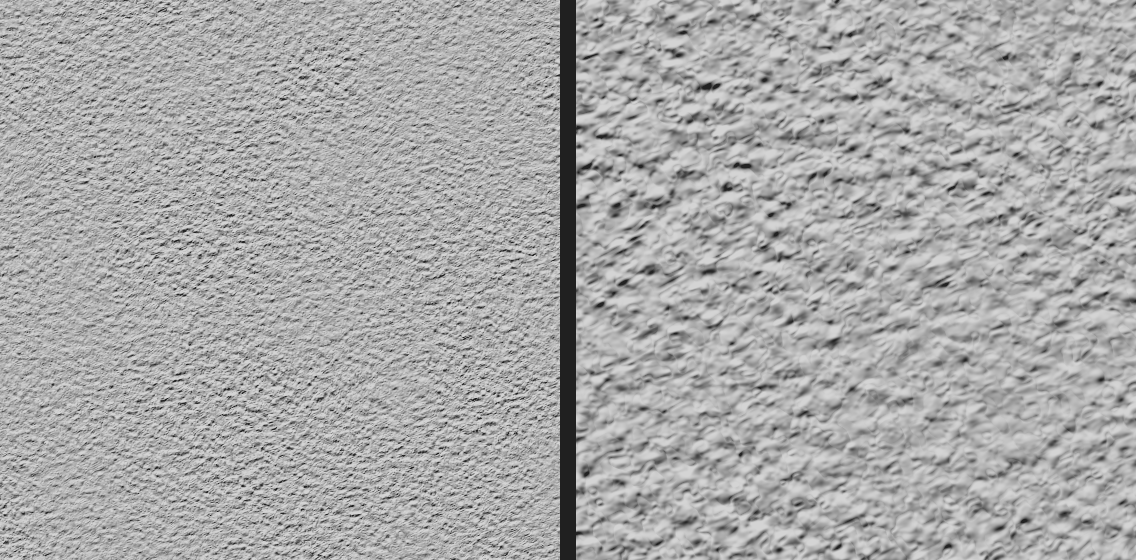
Left, the full canvas; right, a detail of the centre.
Give the GLSL for this texture, as a WebGL 1 fragment shader.

```glsl
precision highp float;
// Rough grey stucco: fine crisp bumps lit from the upper left.

uniform vec2 u_resolution;

const float STROKE_ANGLE = 0.32;              // slant of the bumps, radians
const vec2  GRAIN_FREQ = vec2(120.0, 160.0);  // bumps along and across the slant
const float OCTAVE_SCALE = 1.6;
const float OCTAVE_TURN = 0.3;                // spreads the directions of the bumps
const float LIGHT_STEP = 0.6;                 // emboss distance in grain cells
const vec3  SIZE_WEIGHTS = vec3(1.0, 0.5, 0.55);
const float RELIEF_GAIN = 3.55;               // brings the slope to unit deviation
const float WARP = 0.85;
const float PATCH_FREQ = 7.0;
const float PATCH_DEPTH = 0.5;                // variation between rough and smooth areas
const float MID_TONE = 0.69;
const float TONE_SLOPE = 0.112;
const float SHADOW_BEND = 0.022;              // deepens shadows, flattens lights

float hash(vec2 cell) {
  vec3 p = fract(vec3(cell.xyx) * vec3(0.1031, 0.1030, 0.0973));
  p += dot(p, p.yzx + 33.33);
  return fract((p.x + p.y) * p.z);
}

float noise(vec2 p) {
  vec2 cell = floor(p);
  vec2 f = fract(p);
  f = f * f * (3.0 - 2.0 * f);
  float low = mix(hash(cell), hash(cell + vec2(1.0, 0.0)), f.x);
  float high = mix(hash(cell + vec2(0.0, 1.0)), hash(cell + vec2(1.0, 1.0)), f.x);
  return mix(low, high, f.y);
}

vec2 noisePair(vec2 p) {
  return vec2(noise(p), noise(p + vec2(57.3, 113.7))) - 0.5;
}

vec2 rotate(vec2 p, float angle) {
  float c = cos(angle);
  float s = sin(angle);
  return vec2(c * p.x + s * p.y, c * p.y - s * p.x);
}

// Rounded bumps parted by sharp creases
float creased(vec2 p) {
  return abs(2.0 * noise(p) - 1.0);
}

// Lattice coordinates of one grain size, bent so that no rows show
vec2 grainSpace(vec2 uv, float scale, float turn, float offset) {
  vec2 q = rotate(uv, STROKE_ANGLE + turn) * GRAIN_FREQ * scale + offset;
  return q + WARP * noisePair(q * 0.5);
}

// Slope of the bumps towards the light, summed over three grain sizes.
float reliefSlope(vec2 uv) {
  vec2 toLight = vec2(0.0, LIGHT_STEP);
  vec2 coarse = grainSpace(uv, 1.0, -0.5 * OCTAVE_TURN, 200.0);
  vec2 medium = grainSpace(uv, OCTAVE_SCALE, 0.5 * OCTAVE_TURN, 271.0);
  vec2 fine = grainSpace(uv, OCTAVE_SCALE * OCTAVE_SCALE, 0.0, 342.0);
  vec3 slopes = vec3(
    noise(coarse) - noise(coarse + toLight),
    creased(medium) - creased(medium + toLight),
    noise(fine) - noise(fine + toLight));
  return dot(slopes, SIZE_WEIGHTS) * RELIEF_GAIN;
}

void main() {
  vec2 uv = gl_FragCoord.xy / min(u_resolution.x, u_resolution.y);

  // Broad drift of the slant and of the roughness
  vec2 drifted = uv + 0.012 * noisePair(uv * 9.0 + 20.0);
  float roughness = 1.0 + PATCH_DEPTH * (noise(uv * PATCH_FREQ + 40.0) - 0.5);

  // Skewed tone curve: narrow dark shadows, broad pale faces
  float light = clamp(reliefSlope(drifted) * roughness, -3.1, 2.5);
  float tone = MID_TONE + TONE_SLOPE * light - SHADOW_BEND * light * light;
  gl_FragColor = vec4(vec3(clamp(tone, 0.0, 1.0)), 1.0);
}
```
